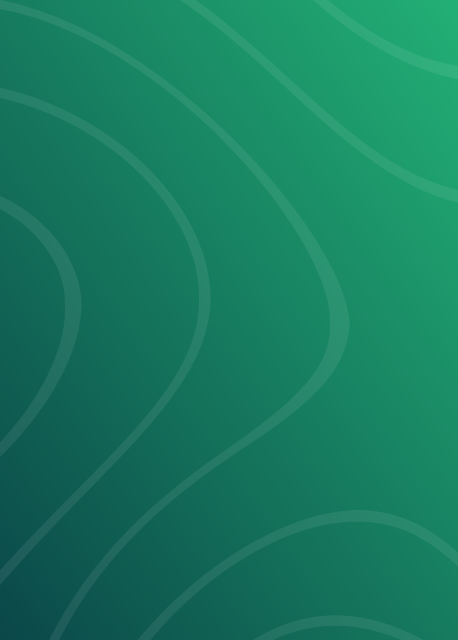
Give the GLSL for this background, as a Shadertoy shader.

```glsl
// Pale contour ribbons of varying width over a diagonal teal-to-green gradient.

// Design grid: 550 wide, 768 high, y pointing down.
const vec2 GRID = vec2(550.0, 768.0);
const int STEPS = 24;

vec2 cubic(vec2 a, vec2 b, vec2 c, vec2 d, float t) {
    float s = 1.0 - t;
    return s * s * s * a + 3.0 * s * s * t * b + 3.0 * s * t * t * c + t * t * t * d;
}

// Signed distance to a cubic ribbon; width holds quadratic control values.
float ribbon(vec2 p, vec2 a, vec2 b, vec2 c, vec2 d, vec3 width) {
    float nearest = 1e5;
    vec2 from = a;
    for (int i = 1; i <= STEPS; i++) {
        vec2 to = cubic(a, b, c, d, float(i) / float(STEPS));
        vec2 edge = to - from;
        float h = clamp(dot(p - from, edge) / dot(edge, edge), 0.0, 1.0);
        float t = (float(i) - 1.0 + h) / float(STEPS);
        float w = mix(mix(width.x, width.y, t), mix(width.y, width.z, t), t);
        nearest = min(nearest, length(p - from - h * edge) - 0.5 * w);
        from = to;
    }
    return nearest;
}

float contours(vec2 p) {
    // Upper right sweeps
    float d = ribbon(p, vec2(378, -6), vec2(430, 40), vec2(490, 78), vec2(556, 88), vec3(12, 11, 16));
    d = min(d, ribbon(p, vec2(217, -6), vec2(345, 80), vec2(430, 210), vec2(556, 237), vec3(11, 9, 15)));

    // Large bend
    d = min(d, ribbon(p, vec2(-6, 4), vec2(200, 40), vec2(408, 288), vec2(408, 388), vec3(11, 3, 24)));
    d = min(d, ribbon(p, vec2(408, 388), vec2(408, 450), vec2(350, 492), vec2(274, 544), vec3(24, 14, 10)));
    d = min(d, ribbon(p, vec2(274, 544), vec2(195, 598), vec2(115, 666), vec2(62, 774), vec3(10, 9, 11)));

    // Middle bend
    d = min(d, ribbon(p, vec2(-6, 110), vec2(130, 138), vec2(246, 248), vec2(246, 358), vec3(12, 10, 14)));
    d = min(d, ribbon(p, vec2(246, 358), vec2(246, 470), vec2(120, 555), vec2(-6, 700), vec3(14, 7, 12)));

    // Small bend
    d = min(d, ribbon(p, vec2(-6, 240), vec2(50, 265), vec2(88, 315), vec2(88, 366), vec3(14, 16, 20)));
    d = min(d, ribbon(p, vec2(88, 366), vec2(88, 425), vec2(50, 490), vec2(-6, 546), vec3(20, 14, 12)));

    // Lower hills
    d = min(d, ribbon(p, vec2(168, 774), vec2(235, 690), vec2(340, 619), vec2(430, 619), vec3(12, 9, 14)));
    d = min(d, ribbon(p, vec2(430, 619), vec2(480, 619), vec2(520, 642), vec2(556, 677), vec3(14, 13, 12)));
    return min(d, ribbon(p, vec2(306, 773), vec2(370, 735), vec2(435, 735), vec2(508, 774), vec3(11, 14, 11)));
}

void mainImage(out vec4 fragColor, in vec2 fragCoord) {
    vec2 uv = fragCoord / iResolution.xy;
    vec2 p = vec2(uv.x, 1.0 - uv.y) * GRID;
    float pixel = GRID.y / iResolution.y;

    // Diagonal gradient
    vec3 deepTeal = vec3(0.04, 0.28, 0.285);
    vec3 freshGreen = vec3(0.135, 0.69, 0.46);
    vec3 color = mix(deepTeal, freshGreen, 0.5 * (uv.x + uv.y));

    // Translucent white ribbons
    float cover = 1.0 - smoothstep(-0.6 * pixel, 0.6 * pixel, contours(p));
    color = mix(color, vec3(1.0), 0.075 * cover);
    fragColor = vec4(color, 1.0);
}
```
